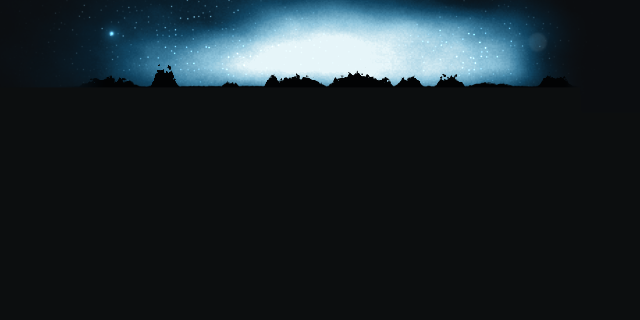
Reproduce this background procedurally as a Shadertoy shader.

```glsl
const vec3 GROUND = vec3(0.046, 0.055, 0.060);
const vec3 NIGHT = vec3(0.043, 0.052, 0.063);
const vec3 NAVY = vec3(0.035, 0.120, 0.175);
const vec3 TEAL = vec3(0.065, 0.270, 0.385);
const vec3 STEEL = vec3(0.240, 0.500, 0.630);
const vec3 PALE = vec3(0.560, 0.770, 0.860);
const vec3 WHITE = vec3(0.900, 0.960, 0.975);
const vec3 FOLIAGE = vec3(0.006, 0.010, 0.015);
const float HORIZON = 0.727;
const float LOW_EDGE = 0.648;
const float RIGHT_EDGE = 1.815;
const float GLOW_X = 1.08;
const float GLOW_Y = 0.80;
const float STAR_CELL = 0.018;

// Bushes: centre x, height, half width
const vec3 BUSHES[11] = vec3[11](
    vec3(0.34, 0.030, 0.080), vec3(0.515, 0.064, 0.034),
    vec3(0.72, 0.018, 0.025), vec3(0.855, 0.030, 0.025),
    vec3(0.93, 0.033, 0.075), vec3(1.115, 0.046, 0.075),
    vec3(1.20, 0.028, 0.025), vec3(1.28, 0.030, 0.038),
    vec3(1.405, 0.034, 0.040), vec3(1.53, 0.012, 0.070),
    vec3(1.735, 0.036, 0.045));

float hash(vec2 p) {
    vec3 q = fract(p.xyx * 0.1031);
    q += dot(q, q.yzx + 33.33);
    return fract((q.x + q.y) * q.z);
}

float noise(vec2 p) {
    vec2 i = floor(p), f = fract(p);
    f *= f * (3.0 - 2.0 * f);
    return mix(mix(hash(i), hash(i + vec2(1, 0)), f.x),
               mix(hash(i + vec2(0, 1)), hash(i + vec2(1, 1)), f.x), f.y);
}

float fbm(vec2 p) {
    float sum = 0.0, amp = 0.5;
    for (int i = 0; i < 5; i++) {
        sum += amp * noise(p);
        p = mat2(1.6, 1.2, -1.2, 1.6) * p;
        amp *= 0.5;
    }
    return sum;
}

float blob(vec2 p, vec2 centre, vec2 size) {
    vec2 d = (p - centre) / size;
    return exp(-dot(d, d));
}

// Brightness of the sky: a broad arch with cloudy patches
float skyLight(vec2 p) {
    float dy = p.y - GLOW_Y;
    float arch = exp(-pow(abs(p.x - GLOW_X) / 0.68, 3.0));
    arch *= exp(-pow(dy / (dy > 0.0 ? 0.20 : 0.11), 2.0));
    arch *= smoothstep(1.85, 1.58, p.x);
    float light = arch;
    light += 0.20 * blob(p, vec2(1.07, 0.90), vec2(0.20, 0.12));
    light += 0.12 * blob(p, vec2(0.80, 0.80), vec2(0.14, 0.04));
    light -= 0.23 * blob(p, vec2(0.67, 0.925), vec2(0.15, 0.055));
    light -= 0.17 * blob(p, vec2(1.47, 1.00), vec2(0.22, 0.055));
    float clouds = fbm(p * vec2(7.0, 11.0)) - 0.48;
    float grain = noise(p * 230.0) - 0.5;
    return light + (0.30 * clouds + 0.05 * grain) * sqrt(arch);
}

vec3 skyColor(float t) {
    t = clamp(t, 0.0, 1.0) * 5.0;
    vec3 c = mix(NIGHT, NAVY, clamp(t, 0.0, 1.0));
    c = mix(c, TEAL, clamp(t - 1.0, 0.0, 1.0));
    c = mix(c, STEEL, clamp(t - 2.0, 0.0, 1.0));
    c = mix(c, PALE, clamp(t - 3.0, 0.0, 1.0));
    return mix(c, WHITE, clamp(t - 4.0, 0.0, 1.0));
}

// One jittered star per cell, most of them faint
float stars(vec2 p) {
    vec2 cell = floor(p / STAR_CELL);
    vec2 jitter = 0.2 + 0.6 * vec2(hash(cell + 17.0), hash(cell + 53.0));
    float d = length(p - (cell + jitter) * STAR_CELL);
    float power = pow(hash(cell + 91.0), 5.0);
    return power * exp(-pow(d / 0.0023, 2.0));
}

float bushTop(float x) {
    float top = 0.004;
    for (int i = 0; i < BUSHES.length(); i++) {
        float d = (x - BUSHES[i].x) / BUSHES[i].z;
        top = max(top, BUSHES[i].y * exp(-d * d * d * d));
    }
    return top;
}

void mainImage(out vec4 fragColor, in vec2 fragCoord) {
    vec2 p = fragCoord / iResolution.y;
    p.x *= 2.0 * iResolution.y / iResolution.x;
    float px = 1.0 / iResolution.y;

    // Sky, stars and soft lights
    vec3 color = skyColor(skyLight(p));
    float starZone = blob(p, vec2(0.58, 0.92), vec2(0.30, 0.16))
                   + blob(p, vec2(1.50, 0.86), vec2(0.18, 0.11));
    color += vec3(0.55, 0.75, 0.82) * stars(p) * min(starZone, 1.0);
    vec2 beacon = vec2(0.349, 0.895);
    color += vec3(0.55, 0.80, 0.90) * blob(p, beacon, vec2(0.006));
    color += vec3(0.03, 0.13, 0.18) * blob(p, beacon, vec2(0.024));
    float disc = smoothstep(0.035, 0.022, length(p - vec2(1.68, 0.868)));
    color += vec3(0.07, 0.065, 0.06) * disc;

    // Ragged bushes along the horizon
    float ragged = 0.45 + 0.55 * noise(p * 85.0) + 0.45 * noise(p * 190.0);
    float edge = HORIZON + bushTop(p.x) * ragged;
    float inside = smoothstep(-px, px, edge - p.y);
    inside *= smoothstep(0.18, 0.34, p.x) * smoothstep(1.82, 1.76, p.x);
    color = mix(color, FOLIAGE, inside);

    // Flat ground with a step at the right
    float step_ = smoothstep(-px, px, p.x - RIGHT_EDGE);
    float top = mix(HORIZON, LOW_EDGE, step_);
    color = mix(color, GROUND, smoothstep(-px, px, top - p.y));
    fragColor = vec4(clamp(color, 0.0, 1.0), 1.0);
}
```
